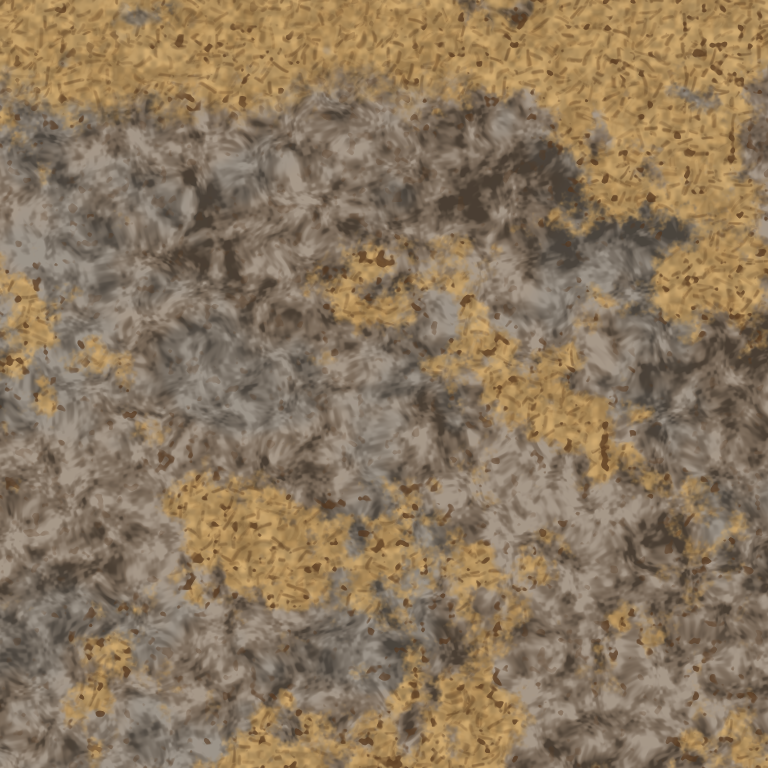
This texture is drawn by a Shadertoy shader. Its source:

```glsl
float hash(vec2 p) {
    vec3 q = fract(vec3(p.xyx) * 0.1031);
    q += dot(q, q.yzx + 33.33);
    return fract((q.x + q.y) * q.z);
}

float noise(vec2 p) {
    vec2 cell = floor(p), f = fract(p);
    f = f * f * f * (f * (f * 6.0 - 15.0) + 10.0);
    float low = mix(hash(cell), hash(cell + vec2(1, 0)), f.x);
    float high = mix(hash(cell + vec2(0, 1)), hash(cell + vec2(1, 1)), f.x);
    return mix(low, high, f.y);
}

// Fractal noise; each octave is turned to hide the lattice.
float fbm(vec2 p, int octaves, float gain) {
    float sum = 0.0, total = 0.0, amp = 1.0;
    for (int i = 0; i < octaves; i++) {
        sum += amp * noise(p);
        total += amp;
        amp *= gain;
        p = mat2(1.62, 1.22, -1.22, 1.62) * p + 17.3;
    }
    return sum / total;
}

float segmentDistance(vec2 p, vec2 halfAxis) {
    float t = clamp(dot(p, halfAxis) / dot(halfAxis, halfAxis), -1.0, 1.0);
    return length(p - halfAxis * t);
}

// Short curled fibres, one per grid cell.
float fibres(vec2 p, float density, float seed) {
    p *= density;
    p += 0.7 * vec2(noise(p * 0.6 + seed), noise(p * 0.6 + seed + 40.0));
    vec2 cell = floor(p);
    float cover = 0.0;
    for (int y = -1; y <= 1; y++) {
        for (int x = -1; x <= 1; x++) {
            vec2 id = cell + vec2(x, y);
            vec2 center = id + vec2(hash(id + seed), hash(id + seed + 71.0));
            float angle = 0.6 + 2.4 * (hash(id + seed + 23.0) - 0.5);
            float halfLength = mix(0.2, 0.65, hash(id + seed + 59.0));
            float d = segmentDistance(p - center, halfLength * vec2(cos(angle), sin(angle)));
            float strength = mix(0.3, 1.0, hash(id + seed + 97.0));
            cover = max(cover, strength * (1.0 - smoothstep(0.04, 0.24, d)));
        }
    }
    return cover;
}

// Mottled grey mineral ground with dark stains and pale crusts.
vec3 stone(vec2 uv) {
    const vec3 DARK = vec3(0.29, 0.245, 0.20);
    const vec3 MIDDLE = vec3(0.475, 0.41, 0.345);
    const vec3 PALE = vec3(0.65, 0.595, 0.535);
    const vec3 BLUE_GREY = vec3(0.46, 0.45, 0.43);

    vec2 warped = uv + 0.02 * vec2(noise(uv * 25.0), noise(uv * 25.0 + 9.0));
    float broad = fbm(warped * 8.0 + 3.0, 4, 0.6) - 0.5;
    float grain = fbm(warped * 48.0 + 11.0, 3, 0.75) - 0.5;
    float stain = smoothstep(0.60, 0.74, fbm(warped * 7.0 + 51.0, 4, 0.5));
    float tone = 0.57 + 0.85 * broad + 1.6 * grain - 0.32 * stain;
    tone = clamp(tone, 0.0, 1.0);

    vec3 color = mix(DARK, MIDDLE, smoothstep(0.0, 0.5, tone));
    color = mix(color, PALE, smoothstep(0.4, 1.0, tone));
    float cool = smoothstep(0.5, 0.7, fbm(uv * 6.0 + 83.0, 4, 0.6));
    return mix(color, BLUE_GREY * (0.65 + 0.6 * tone), 0.5 * cool);
}

// Ochre growth: a band along the top and scattered ragged patches.
float lichenCover(vec2 uv) {
    float ragged = fbm(uv * 32.0 + 29.0, 4, 0.65) - 0.5;
    float patches = fbm(uv * 6.5 + 6.0, 3, 0.5) + 0.45 * ragged;
    float cover = smoothstep(0.54, 0.70, patches);
    float edge = 0.87 + 0.04 * uv.x + 0.06 * (noise(uv * 7.0 + 14.0) - 0.5);
    float band = smoothstep(-0.025, 0.03, uv.y - edge + 0.09 * ragged);
    float gaps = smoothstep(0.62, 0.74, fbm(uv * 11.0 + 37.0, 4, 0.6));
    return max(cover, band * (1.0 - 0.85 * gaps));
}

vec3 lichen(vec2 uv) {
    const vec3 OCHRE = vec3(0.69, 0.545, 0.335);
    const vec3 STRAW = vec3(0.78, 0.635, 0.41);
    const vec3 BROWN = vec3(0.45, 0.315, 0.17);

    float shade = fbm(uv * 40.0 + 61.0, 3, 0.7);
    vec3 color = mix(OCHRE, STRAW, smoothstep(0.3, 0.7, shade));
    color = mix(color, BROWN, 0.65 * fibres(uv, 62.0, 5.0));
    color = mix(color, STRAW, 0.6 * fibres(uv, 70.0, 131.0));
    return color * (0.85 + 0.25 * noise(uv * 120.0));
}

void mainImage(out vec4 fragColor, in vec2 fragCoord) {
    const vec3 RUST = vec3(0.34, 0.22, 0.12);
    vec2 uv = fragCoord / iResolution.y;

    float cover = lichenCover(uv);
    vec3 color = mix(stone(uv), lichen(uv), 0.92 * cover);

    // Rusty pits, mostly around the growth.
    float pits = smoothstep(0.70, 0.84, fbm(uv * 85.0 + 19.0, 2, 0.5));
    float nearby = smoothstep(0.42, 0.60, fbm(uv * 6.5 + 6.0, 3, 0.5));
    color = mix(color, RUST, pits * mix(0.25, 0.75, nearby));

    fragColor = vec4(color, 1.0);
}
```
